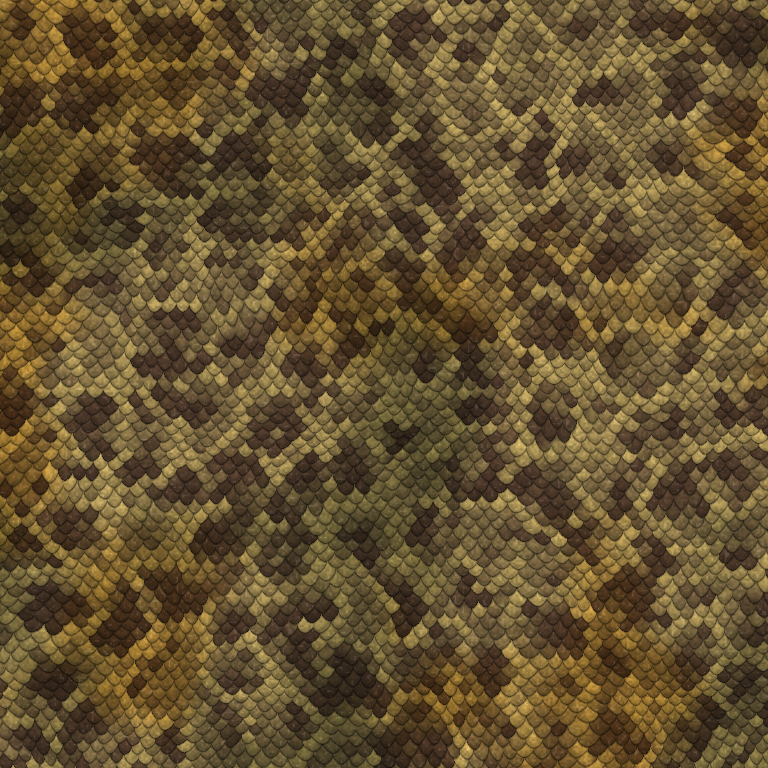
Reproduce this texture procedurally as a Shadertoy shader.

```glsl
// Reptile skin: small rounded scales on a warped staggered lattice, each row
// overlapping the one below. Every scale takes one colour from a blotch-and-net
// pattern; soft stains, a domed shade, thin shadows and speckles lie over it.

const float SCALES_ACROSS = 50.0;
const float ROW_STEP = 0.62;
const vec2  SCALE_HALF = vec2(0.56, 0.69);
const float BLOTCHES_ACROSS = 12.0;

const vec3 NET_COLOR   = vec3(0.645, 0.555, 0.325);
const vec3 BROWN_COLOR = vec3(0.475, 0.400, 0.255);
const vec3 DARK_COLOR  = vec3(0.285, 0.210, 0.155);
const vec3 SMOKE_TINT  = vec3(0.66, 0.69, 0.66);
const vec3 RUST_TINT   = vec3(1.00, 0.88, 0.60);

float hash(vec2 p) {
    vec3 q = fract(p.xyx * 0.1031);
    q += dot(q, q.yzx + 33.33);
    return fract((q.x + q.y) * q.z);
}

vec2 hash2(vec2 p) {
    return vec2(hash(p), hash(p + 71.7));
}

float noise(vec2 p) {
    vec2 i = floor(p), f = fract(p);
    f = f * f * (3.0 - 2.0 * f);
    return mix(mix(hash(i), hash(i + vec2(1, 0)), f.x),
               mix(hash(i + vec2(0, 1)), hash(i + vec2(1, 1)), f.x), f.y);
}

float fbm(vec2 p) {
    float sum = 0.0, amp = 0.55;
    for (int i = 0; i < 3; i++) {
        sum += amp * noise(p);
        p = p * 2.03 + 17.3;
        amp *= 0.5;
    }
    return sum;
}

// Centre of a lattice scale; odd rows shift by half a scale
vec2 scaleCentre(vec2 id) {
    vec2 jitter = (hash2(id + 200.0) - 0.5) * vec2(0.18, 0.14);
    return vec2(id.x + 0.5 * mod(id.y, 2.0), id.y * ROW_STEP) + jitter;
}

// Rounded diamond, negative inside
float scaleShape(vec2 q) {
    vec2 a = pow(abs(q) / SCALE_HALF, vec2(1.65));
    return (pow(a.x + a.y, 1.0 / 1.65) - 1.0) * 0.6;
}

// Topmost scale at p: xy its id, z depth inside its rim, w gap to the scale above
vec4 topScale(vec2 p) {
    float row = floor(p.y / ROW_STEP + 0.5);
    vec4 top = vec4(0.0, 0.0, -1.0, 1.0);
    for (int y = 1; y >= -1; y--) {
        vec2 id = vec2(0.0);
        float best = 1e3;
        for (int x = -1; x <= 1; x++) {
            vec2 candidate = vec2(floor(p.x) + float(x), row + float(y));
            float d = scaleShape(p - scaleCentre(candidate));
            if (d < best) { best = d; id = candidate; }
        }
        if (best < 0.0 || y == -1) return vec4(id, max(-best, 0.0), top.w);
        top.w = min(top.w, best);
    }
    return top;
}

// x: gap between the two nearest blotch centres, y: random value of the blotch
vec2 blotch(vec2 p) {
    vec2 base = floor(p);
    float first = 1e3, second = 1e3, tone = 0.0;
    for (int y = -1; y <= 1; y++)
    for (int x = -1; x <= 1; x++) {
        vec2 id = base + vec2(x, y);
        float d = length(id + 0.12 + 0.76 * hash2(id) - p);
        if (d < first) { second = first; first = d; tone = hash(id + 40.0); }
        else second = min(second, d);
    }
    return vec2(second - first, tone);
}

vec3 pigment(vec2 uv, float random) {
    vec2 wobble = vec2(noise(uv * 24.0), noise(uv * 24.0 + 50.0)) - 0.5;
    vec2 b = blotch(uv * BLOTCHES_ACROSS + 0.5 * wobble);
    float body = smoothstep(0.05, 0.30, b.x + 0.16 * (random - 0.5));
    float patches = noise(uv * 36.0 + 8.0) + 0.35 * (b.y - 0.5) + 0.35 * (random - 0.5);
    float dark = body * smoothstep(0.30, 0.72, patches);
    vec3 color = mix(mix(NET_COLOR, BROWN_COLOR, body), DARK_COLOR, dark);
    return color * (0.91 + 0.18 * fract(random * 7.31));
}

void mainImage(out vec4 fragColor, in vec2 fragCoord) {
    vec2 uv = fragCoord / iResolution.y;

    // Scale lattice
    vec2 bend = vec2(fbm(uv * 6.0), fbm(uv * 6.0 + 31.0)) - 0.5;
    vec2 p = uv * SCALES_ACROSS + 2.4 * bend + 10.0;
    vec4 top = topScale(p);
    vec2 local = p - scaleCentre(top.xy);

    // Pigment and soft stains
    vec3 color = pigment(uv - local / SCALES_ACROSS, hash(top.xy));
    float smoke = smoothstep(0.46, 0.74, fbm(uv * 4.0 + 3.0));
    float rust = smoothstep(0.42, 0.72, fbm(uv * 5.0 + 23.0));
    color *= mix(vec3(1.0), SMOKE_TINT, smoke) * mix(vec3(1.0), RUST_TINT, rust);

    // Domed shading with a thin dark rim and a shadow under the row above
    float softness = max(0.09, SCALES_ACROSS / iResolution.y);
    float rim = smoothstep(-0.03, softness, top.z);
    float shadow = smoothstep(-0.03, softness * 1.3, top.w);
    float shade = mix(0.46, 1.0, rim) * mix(0.52, 1.0, shadow);
    shade *= 0.98 + 0.22 * local.y + 0.10 * smoothstep(0.08, 0.35, top.z);

    // Grain and pale speckles
    float grain = noise(uv * 330.0);
    color *= shade * (0.86 + 0.28 * grain);
    color += 0.09 * rim * shadow * smoothstep(0.70, 1.0, noise(uv * 290.0 + 90.0));
    fragColor = vec4(clamp(color, 0.0, 1.0), 1.0);
}
```
